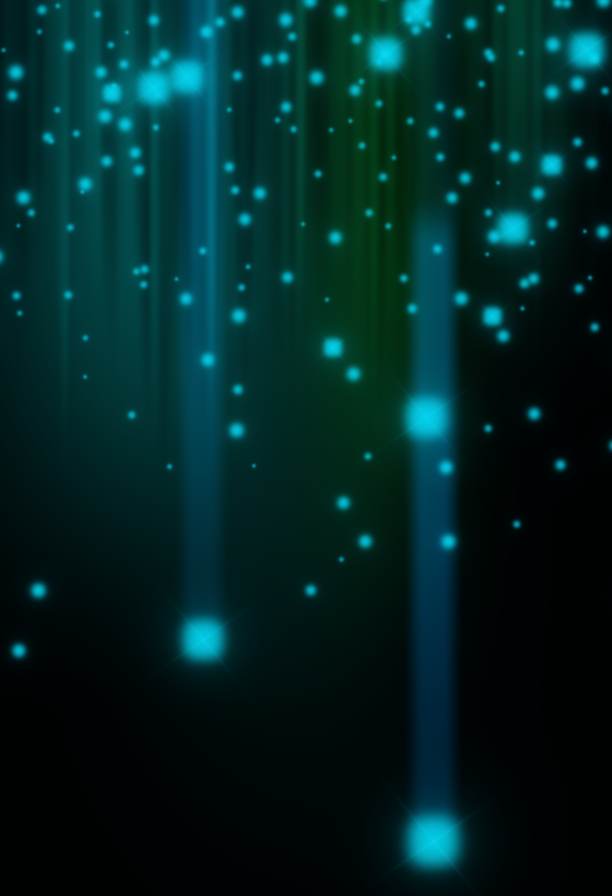
Give the GLSL for this background, as a Shadertoy shader.

```glsl
// Cyan stars with falling light beams over a dark teal and green curtain of light.

const vec3 TEAL = vec3(0.01, 0.28, 0.28);
const vec3 GREEN = vec3(0.01, 0.16, 0.02);
const vec3 SEA = vec3(0.01, 0.19, 0.14);
const vec3 DEEP = vec3(0.0, 0.06, 0.055);
const vec3 BEAM = vec3(0.0, 0.19, 0.32);
const vec3 STAR = vec3(0.02, 0.86, 0.97);

float hash(vec2 p) {
    vec3 q = fract(p.xyx * vec3(0.1031, 0.1030, 0.0973));
    q += dot(q, q.yzx + 33.33);
    return fract((q.x + q.y) * q.z);
}

float noise(float x, float seed) {
    float cell = floor(x);
    float f = fract(x);
    return mix(hash(vec2(cell, seed)), hash(vec2(cell + 1.0, seed)), f * f * (3.0 - 2.0 * f));
}

float bell(float x, float center, float width) {
    float d = (x - center) / width;
    return exp(-d * d);
}

// Broad colour fields, fading towards the ground
vec3 curtain(vec2 p) {
    vec3 color = TEAL * bell(p.x, 0.17, 0.19) * smoothstep(0.2, 0.75, p.y);
    color += GREEN * bell(p.x, 0.42, 0.085) * smoothstep(0.2, 0.75, p.y);
    color += SEA * bell(p.x, 0.585, 0.065) * smoothstep(0.5, 1.0, p.y);
    color += DEEP * bell(p.x, 0.33, 0.15) * bell(p.y, 0.34, 0.22);
    return color + vec3(0.0, 0.006, 0.008);
}

// Fine vertical streaks of unequal length
float streaks(vec2 p) {
    float fine = noise(p.x * 110.0, 3.0);
    float broad = noise(p.x * 42.0, 8.0);
    float foot = 0.4 + 0.35 * noise(p.x * 55.0, 15.0);
    float reach = smoothstep(foot, foot + 0.25, p.y);
    return 1.0 + reach * (0.45 * fine + 0.5 * broad - 0.5);
}

float beam(vec2 p, float x, float halfWidth, float foot, float head) {
    float d = abs(p.x - x);
    float side = 1.0 - smoothstep(halfWidth * 0.35, halfWidth * 1.25, d);
    float top = 1.0 - 0.75 * smoothstep(head - 0.03, head + 0.03, p.y);
    float strength = mix(0.55, 1.0, smoothstep(foot, foot + 0.5, p.y));
    return side * top * strength * smoothstep(foot - 0.01, foot + 0.03, p.y);
}

// Soft, slightly square core with a halo and thin slanted rays
float bigStar(vec2 d, float radius) {
    vec2 q = abs(d) / radius;
    float core = exp(-pow(pow(q.x, 2.6) + pow(q.y, 2.6), 1.1));
    float halo = 0.32 * exp(-length(q) * 0.95);
    vec2 slant = mat2(0.82, -0.57, 0.57, 0.82) * d / radius;
    vec2 cross2 = mat2(0.64, 0.77, -0.77, 0.64) * d / radius;
    float rays = exp(-abs(slant.y) * 14.0 - abs(slant.x) * 1.1);
    rays += exp(-abs(cross2.y) * 14.0 - abs(cross2.x) * 1.1);
    return core + halo + 0.3 * rays;
}

// Scattered small stars, dense above and rare below
float smallStars(vec2 p, float cells) {
    vec2 home = floor(p * cells);
    float light = 0.0;
    for (int j = -1; j <= 1; j++) {
        for (int i = -1; i <= 1; i++) {
            vec2 id = home + vec2(i, j);
            vec2 spot = (id + vec2(hash(id + 11.0), hash(id + 37.0))) / cells;
            float height = clamp((spot.y - 0.2) / 0.8, 0.0, 1.0);
            float present = step(hash(id + 71.0), 0.72 * pow(height, 1.6));
            float size = hash(id + 93.0);
            float radius = mix(0.002, 0.0066, size);
            float d = length(p - spot) / radius;
            light += present * mix(0.45, 1.0, size) * (exp(-d * d) + 0.15 * exp(-d * 0.8));
        }
    }
    return light;
}

void mainImage(out vec4 fragColor, in vec2 fragCoord) {
    vec2 p = fragCoord / iResolution.y;
    p.x += 0.5 * (0.6836 - iResolution.x / iResolution.y);

    vec3 color = curtain(p) * streaks(p);
    color += BEAM * 0.6 * beam(p, 0.226, 0.026, 0.285, 1.2);
    color += BEAM * beam(p, 0.484, 0.028, 0.06, 0.755);

    // Leading stars: position and radius
    vec3 leaders[13] = vec3[13](
        vec3(0.227, 0.286, 0.020), vec3(0.484, 0.061, 0.025),
        vec3(0.476, 0.534, 0.020), vec3(0.573, 0.745, 0.015),
        vec3(0.655, 0.944, 0.017), vec3(0.431, 0.940, 0.016),
        vec3(0.172, 0.902, 0.016), vec3(0.209, 0.914, 0.016),
        vec3(0.465, 0.987, 0.013), vec3(0.550, 0.647, 0.009),
        vec3(0.372, 0.612, 0.009), vec3(0.125, 0.896, 0.009),
        vec3(0.616, 0.816, 0.010));
    float light = smallStars(p, 32.0);
    for (int i = 0; i < 13; i++) {
        light += bigStar(p - leaders[i].xy, leaders[i].z);
    }

    color = mix(color, STAR, 1.0 - exp(-1.7 * light));
    fragColor = vec4(color, 1.0);
}
```
